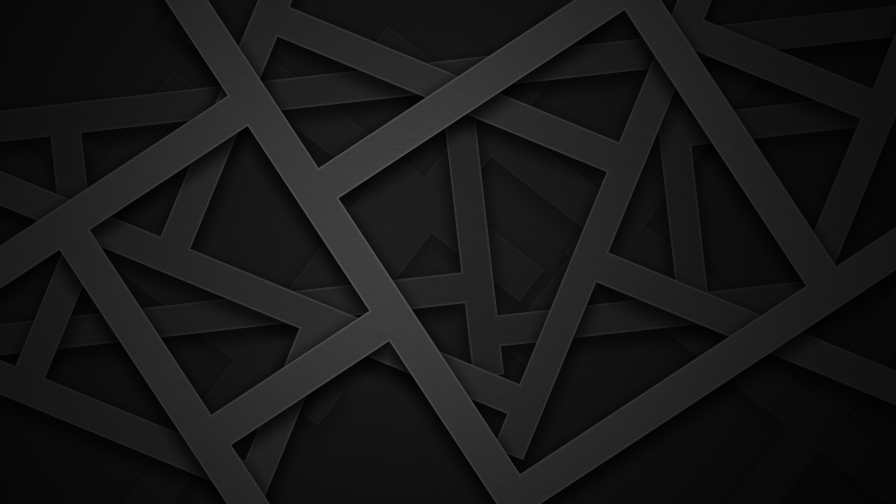
This background is drawn by a WebGL 2 fragment shader. Its source:

```glsl
#version 300 es
precision highp float;

uniform vec2 u_resolution;
out vec4 outColor;

float hash(float n) {
    return fract(sin(n * 12.9898) * 43758.5453);
}

float hash2(vec2 p) {
    return fract(sin(dot(p, vec2(12.9898, 78.233))) * 43758.5453);
}

vec2 rotate(vec2 p, float angle) {
    float c = cos(angle), s = sin(angle);
    return vec2(c * p.x + s * p.y, c * p.y - s * p.x);
}

// A bar holds its offset, start, end and axis (0 = rail, 1 = rung).
float barDistance(vec2 p, vec4 bar, float halfWidth) {
    vec2 q = bar.w > 0.5 ? p.yx : p;
    vec2 center = vec2(bar.x, 0.5 * (bar.y + bar.z));
    vec2 d = abs(q - center) - vec2(halfWidth, 0.5 * (bar.z - bar.y));
    return length(max(d, 0.0)) + min(max(d.x, d.y), 0.0);
}

float frontFrame(vec2 p) {
    const vec4 bars[7] = vec4[7](
        vec4(0.309, -1.42, 0.30, 0.0), vec4(1.06, -1.39, 0.30, 0.0),
        vec4(-0.138, -1.60, -0.44, 0.0), vec4(-0.443, -0.70, 0.309, 1.0),
        vec4(-0.662, 0.309, 1.06, 1.0), vec4(-1.389, 0.28, 1.90, 1.0),
        vec4(-0.954, -0.138, 0.309, 1.0));
    vec2 q = rotate(p, 0.582);
    float d = 1e3;
    for (int i = 0; i < 7; i++) d = min(d, barDistance(q, bars[i], 0.036));
    return d;
}

float middleFrame(vec2 p) {
    const vec4 bars[10] = vec4[10](
        vec4(1.275, -0.45, 0.60, 0.0), vec4(0.505, -0.35, 0.30, 0.0),
        vec4(1.70, 0.13, 0.80, 0.0), vec4(0.336, -0.69, -0.38, 0.0),
        vec4(0.829, -0.85, -0.345, 0.0), vec4(0.174, 0.505, 1.275, 1.0),
        vec4(-0.345, -0.10, 1.275, 1.0), vec4(-0.036, 1.275, 2.20, 1.0),
        vec4(0.463, 1.275, 1.70, 1.0), vec4(-0.692, -0.30, 0.829, 1.0));
    vec2 q = rotate(p, -0.39);
    float d = 1e3;
    for (int i = 0; i < 10; i++) d = min(d, barDistance(q, bars[i], 0.032));
    return d;
}

float backFrame(vec2 p) {
    const vec4 bars[8] = vec4[8](
        vec4(0.88, -0.85, -0.249, 0.0), vec4(1.30, -0.76, -0.20, 0.0),
        vec4(0.10, -0.48, -0.249, 0.0), vec4(-0.249, -0.10, 1.32, 1.0),
        vec4(-0.67, -0.10, 0.88, 1.0), vec4(-0.763, 0.88, 1.55, 1.0),
        vec4(-0.41, 1.30, 1.70, 1.0), vec4(-0.24, 1.32, 1.90, 1.0));
    vec2 q = rotate(p, 0.112);
    float d = 1e3;
    for (int i = 0; i < 8; i++) d = min(d, barDistance(q, bars[i], 0.031));
    return d;
}

// Faint scattered bars, alternating between two perpendicular directions.
float deepFrame(vec2 p) {
    float d = 1e3;
    for (int i = 0; i < 9; i++) {
        float n = float(i);
        vec2 center = vec2((n + 0.5) * 0.2, -0.1 - 0.8 * hash(n + 3.0));
        float angle = mod(n, 2.0) < 0.5 ? -0.66 : 0.91;
        vec4 bar = vec4(0.0, -0.45, 0.45, 0.0);
        d = min(d, barDistance(rotate(p - center, angle), bar, 0.04));
    }
    return d;
}

// Soft shadow, then the flat face with a thin lit rim.
float paint(float under, float d, float shadowD, float face, float rim, float shade, float px) {
    float shadow = 1.0 - smoothstep(-0.015, 0.035, shadowD);
    float fill = 1.0 - smoothstep(-0.6 * px, 0.6 * px, d);
    float edge = 1.0 - smoothstep(0.001, 0.0035, abs(d + 0.0018));
    return mix(under * (1.0 - shade * shadow), face + rim * edge, fill);
}

void main() {
    float px = 1.0 / u_resolution.y;
    vec2 p = gl_FragCoord.xy * px - vec2(0.0, 1.0);
    vec2 lit = p + vec2(0.0, 0.014);

    // Broad light left of the center
    vec2 fromLight = p - vec2(0.80, -0.45);
    float glow = exp(-2.1 * dot(fromLight, fromLight));

    // Layers from deep to front
    float tone = 0.015 + 0.09 * glow;
    tone = paint(tone, deepFrame(p), deepFrame(lit), 0.018 + 0.095 * glow, 0.012 * glow, 0.25, px);
    tone = paint(tone, backFrame(p), backFrame(lit), 0.035 + 0.115 * glow, 0.05 * glow, 0.55, px);
    tone = paint(tone, middleFrame(p), middleFrame(lit), 0.05 + 0.14 * glow, 0.06 * glow, 0.65, px);
    tone = paint(tone, frontFrame(p), frontFrame(lit), 0.06 + 0.19 * glow, 0.07 * glow, 0.75, px);

    // Fine brushed grain
    float grain = hash2(floor(p * vec2(40.0, 288.0))) - 0.5;
    tone *= 1.0 + 0.04 * grain;

    outColor = vec4(vec3(tone), 1.0);
}
```
